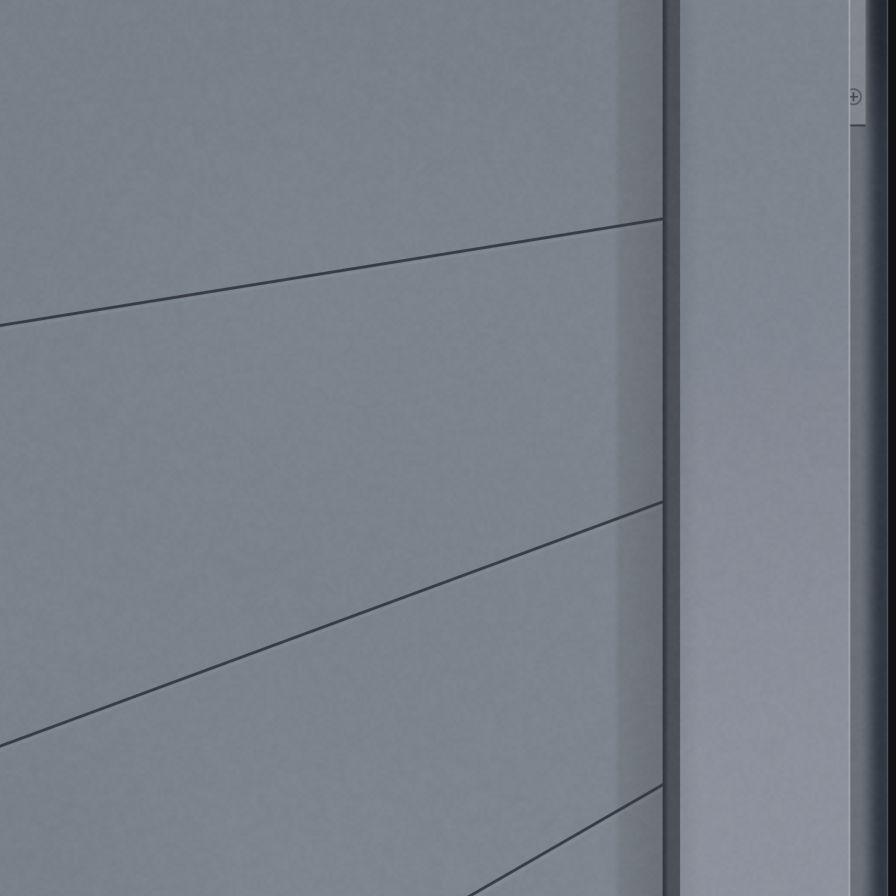
Give the GLSL for this texture, as a WebGL 2 fragment shader.

```glsl
#version 300 es
precision highp float;
// Grey wall panels with slanted seams beside an upright post and a dark door channel.

uniform vec2 u_resolution;
out vec4 outColor;

// Vertical borders, from left to right
const float SHADE_X = 0.6875;
const float REVEAL_X = 0.7396;
const float POST_X = 0.7590;
const float RIM_X = 0.9480;
const float VOID_X = 0.9905;

// Seams fan out: height and spacing at the left edge and at the reveal
const int SEAM_COUNT = 3;
const vec2 SEAM_TOP = vec2(0.6367, 0.7557);
const vec2 SEAM_STEP = vec2(0.4695, 0.3158);
const float SEAM_HALF_WIDTH = 0.0016;

// Bracket and screw at the top right
const vec2 BRACKET_CORNER = vec2(0.9660, 0.8600);
const vec2 SCREW_POS = vec2(0.9525, 0.8920);
const float SCREW_RADIUS = 0.0085;

const vec3 PANEL_COLOR = vec3(0.480, 0.512, 0.550);
const vec3 SHADE_COLOR = vec3(0.415, 0.437, 0.456);
const vec3 SEAM_COLOR = vec3(0.190, 0.205, 0.235);
const vec3 REVEAL_DARK = vec3(0.190, 0.210, 0.235);
const vec3 REVEAL_LIGHT = vec3(0.300, 0.315, 0.350);
const vec3 POST_TOP = vec3(0.490, 0.515, 0.555);
const vec3 POST_BOTTOM = vec3(0.550, 0.570, 0.615);
const vec3 RIM_COLOR = vec3(0.660, 0.675, 0.700);
const vec3 CHANNEL_LIGHT = vec3(0.420, 0.440, 0.470);
const vec3 CHANNEL_DARK = vec3(0.190, 0.220, 0.260);
const vec3 BRACKET_COLOR = vec3(0.510, 0.530, 0.555);
const vec3 VOID_COLOR = vec3(0.060, 0.068, 0.080);

float hash(vec2 p) {
    vec3 q = fract(vec3(p.xyx) * 0.1031);
    q += dot(q, q.yzx + 33.33);
    return fract((q.x + q.y) * q.z);
}

float noise(vec2 p) {
    vec2 i = floor(p), f = fract(p);
    f = f * f * (3.0 - 2.0 * f);
    return mix(mix(hash(i), hash(i + vec2(1, 0)), f.x),
               mix(hash(i + vec2(0, 1)), hash(i + vec2(1, 1)), f.x), f.y);
}

// Antialiased step and soft stripe
float edge(float border, float v, float aa) {
    return smoothstep(border - aa, border + aa, v);
}

float stripe(float d, float halfWidth, float aa) {
    return 1.0 - edge(halfWidth, abs(d), aa);
}

vec3 panels(vec2 uv, float aa) {
    vec3 color = PANEL_COLOR;
    color += 0.012 * (0.5 - uv.y) - 0.010 * smoothstep(0.35, 0.0, uv.x);
    color += 0.012 * (noise(uv * 3.0) - 0.5);

    // Shadow cast by the post
    float shade = smoothstep(SHADE_X - 0.004, SHADE_X + 0.006, uv.x);
    float depth = smoothstep(SHADE_X, REVEAL_X, uv.x);
    color = mix(color, SHADE_COLOR, shade * (0.50 + 0.40 * depth));

    for (int i = 0; i < SEAM_COUNT; i++) {
        vec2 ends = SEAM_TOP - SEAM_STEP * float(i);
        float slope = (ends.y - ends.x) / REVEAL_X;
        float d = (uv.y - ends.x - slope * uv.x) / sqrt(1.0 + slope * slope);
        color += 0.030 * stripe(d + 0.0042, 0.0010, 0.0020);
        color = mix(color, SEAM_COLOR, 0.90 * stripe(d, SEAM_HALF_WIDTH, aa));
    }
    return color;
}

vec3 channel(vec2 uv, float aa) {
    float across = (uv.x - RIM_X) / (VOID_X - RIM_X);
    vec3 color = mix(CHANNEL_LIGHT, CHANNEL_DARK, smoothstep(0.25, 0.85, across));
    color *= 1.0 - 0.25 * smoothstep(0.80, 1.0, uv.y) * smoothstep(0.4, 0.6, across);

    // Bracket plate with its lower shadow, then the screw
    float plate = edge(BRACKET_CORNER.y, uv.y, aa) * (1.0 - edge(BRACKET_CORNER.x, uv.x, aa));
    color = mix(color, BRACKET_COLOR, plate);
    float lip = stripe(uv.y - BRACKET_CORNER.y, 0.0012, aa) * (1.0 - edge(BRACKET_CORNER.x, uv.x, aa));
    color = mix(color, REVEAL_DARK, 0.8 * lip);
    vec2 s = uv - SCREW_POS;
    float r = length(s);
    color = mix(color, REVEAL_LIGHT, 0.8 * stripe(r - SCREW_RADIUS, 0.0010, aa));
    float slots = stripe(min(abs(s.x), abs(s.y)), 0.0009, aa) * (1.0 - edge(0.005, r, aa));
    return mix(color, REVEAL_DARK, 0.8 * slots);
}

void main() {
    vec2 uv = gl_FragCoord.xy / u_resolution;
    float aa = 0.75 / min(u_resolution.x, u_resolution.y);

    vec3 color = panels(uv, aa);
    vec3 reveal = mix(REVEAL_DARK, REVEAL_LIGHT, smoothstep(REVEAL_X, REVEAL_X + 0.008, uv.x));
    color = mix(color, reveal, edge(REVEAL_X, uv.x, aa));

    vec3 post = mix(POST_BOTTOM, POST_TOP, smoothstep(0.0, 0.95, uv.y));
    post -= 0.025 * smoothstep(POST_X + 0.025, POST_X, uv.x);
    color = mix(color, post, edge(POST_X, uv.x, aa));

    color = mix(color, channel(uv, aa), edge(RIM_X, uv.x, aa));
    color = mix(color, RIM_COLOR, 0.8 * stripe(uv.x - RIM_X, 0.0010, aa));
    color = mix(color, VOID_COLOR, edge(VOID_X, uv.x, aa));
    color = mix(color, CHANNEL_LIGHT, 0.6 * stripe(uv.x - VOID_X, 0.0008, aa));

    // Fine paint grain
    float grain = noise(uv * 260.0) + 0.6 * noise(uv * 110.0) - 0.8;
    color += 0.014 * grain * (1.0 - edge(VOID_X, uv.x, aa));
    outColor = vec4(color, 1.0);
}
```
